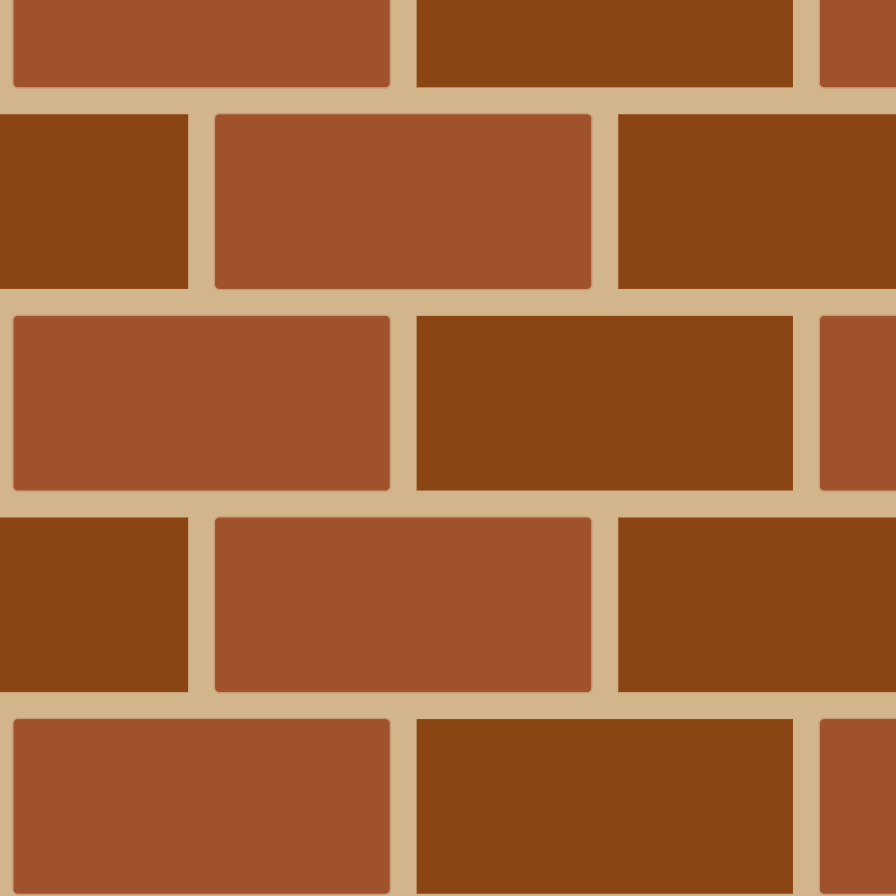
Give the GLSL for this pattern, as a WebGL 2 fragment shader.

```glsl
#version 300 es
precision highp float;
// Running-bond brick wall: sienna and brown bricks alternate along each row,
// and every other row shifts by half a brick. Each brick is a box distance
// function; sienna bricks have rounded corners and a faint outer fringe.

#define BRICK_PITCH vec2(0.45, 0.225)
#define MORTAR_WIDTH 0.03
#define WALL_OFFSET vec2(0.0, 0.0125)
#define CORNER_RADIUS 0.005
#define FRINGE_WIDTH 0.0015
#define FRINGE_OPACITY 0.25
#define SIENNA vec3(0.627, 0.322, 0.176)
#define BROWN vec3(0.545, 0.271, 0.075)
#define MORTAR vec3(0.827, 0.708, 0.549)

uniform vec2 u_resolution;
out vec4 fragColor;

// Signed distance to a box centred on the origin, with rounded corners
float roundedBox(vec2 p, vec2 halfSize, float radius) {
    vec2 q = abs(p) - halfSize + radius;
    return length(max(q, 0.0)) + min(max(q.x, q.y), 0.0) - radius;
}

// Coverage of a shape, smoothed over one pixel
float coverage(float dist, float pixel) {
    return clamp(0.5 - dist / pixel, 0.0, 1.0);
}

void main() {
    float pixel = 1.0 / u_resolution.y;
    vec2 wall = (gl_FragCoord.xy * pixel + WALL_OFFSET) / BRICK_PITCH;

    // Running bond: odd rows move by half a brick
    float row = floor(wall.y);
    wall.x -= 0.5 * mod(row, 2.0);
    float column = floor(wall.x);
    bool isSienna = mod(column, 2.0) < 0.5;

    // Brick shape inside its cell
    vec2 local = (fract(wall) - 0.5) * BRICK_PITCH;
    vec2 halfSize = 0.5 * (BRICK_PITCH - MORTAR_WIDTH);
    float dist = roundedBox(local, halfSize, isSienna ? CORNER_RADIUS : 0.0);

    // Brick face, with the fringe around sienna bricks only
    float face = coverage(dist, pixel);
    float fringe = isSienna ? FRINGE_OPACITY * coverage(dist - FRINGE_WIDTH, pixel) : 0.0;
    vec3 brick = isSienna ? SIENNA : BROWN;
    fragColor = vec4(mix(MORTAR, brick, max(face, fringe)), 1.0);
}
```
